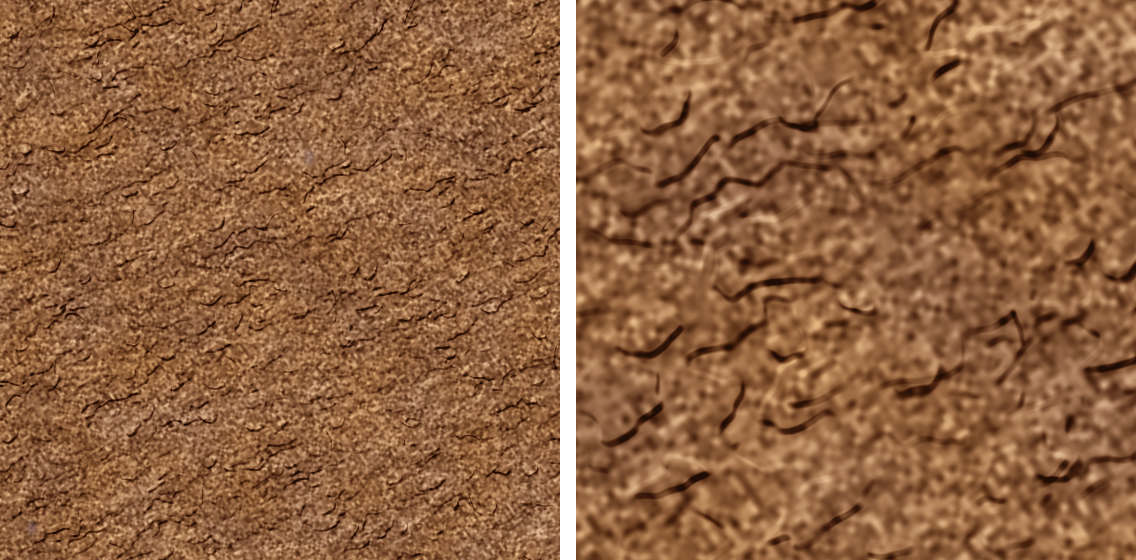
Left: the whole. Right: its middle third, enlarged.
A three.js fragment shader for this texture:

```glsl
// Dry brown soil: fine sandy grain over a lit, flaky relief of small clods.
// Terraced, warped noise gives the broken crusts; scattered stones, root
// hairs and greyish specks come from jittered cells. A tone ramp colours it.
varying vec2 vUv;

const vec3 PIT    = vec3(0.12, 0.05, 0.02);
const vec3 SHADOW = vec3(0.27, 0.12, 0.05);
const vec3 UMBER  = vec3(0.41, 0.24, 0.13);
const vec3 EARTH  = vec3(0.51, 0.33, 0.20);
const vec3 CLAY   = vec3(0.59, 0.40, 0.26);
const vec3 SAND   = vec3(0.66, 0.47, 0.32);
const vec3 STRAW  = vec3(0.74, 0.56, 0.40);
const vec3 GLINT  = vec3(0.88, 0.72, 0.54);
const vec3 SPECK  = vec3(0.50, 0.39, 0.41);
const vec2 TO_LIGHT = vec2(-0.45, 0.89);

float hash(vec2 p) {
  vec3 q = fract(vec3(p.xyx) * 0.1031);
  q += dot(q, q.yzx + 33.33);
  return fract((q.x + q.y) * q.z);
}

vec2 rotate(vec2 p, float angle) {
  float c = cos(angle), s = sin(angle);
  return vec2(c * p.x + s * p.y, c * p.y - s * p.x);
}

float valueNoise(vec2 p) {
  vec2 i = floor(p), f = fract(p);
  vec2 u = f * f * (3.0 - 2.0 * f);
  float lower = mix(hash(i), hash(i + vec2(1.0, 0.0)), u.x);
  float upper = mix(hash(i + vec2(0.0, 1.0)), hash(i + 1.0), u.x);
  return mix(lower, upper, u.y) - 0.5;
}

float slopeAt(vec2 cell, vec2 offset) {
  float angle = 6.2832 * hash(cell + 71.0);
  return dot(vec2(cos(angle), sin(angle)), offset);
}

float gradientNoise(vec2 p) {
  vec2 i = floor(p), f = fract(p), x = vec2(1.0, 0.0);
  vec2 u = f * f * f * (f * (f * 6.0 - 15.0) + 10.0);
  float lower = mix(slopeAt(i, f), slopeAt(i + x, f - x), u.x);
  float upper = mix(slopeAt(i + x.yx, f - x.yx), slopeAt(i + 1.0, f - 1.0), u.x);
  return mix(lower, upper, u.y);
}

// Rolling ground in x, broken crust plates in y.
vec2 relief(vec2 p) {
  vec2 q = rotate(p, 0.38) * vec2(0.75, 1.25) + 3.0;
  q += 0.012 * vec2(gradientNoise(q * 26.0), gradientNoise(q * 26.0 + 40.0));
  float ground = gradientNoise(q * 15.0) + 0.55 * gradientNoise(q * 33.0 + 9.0)
               + 0.30 * gradientNoise(q * 68.0 + 5.0);
  float plates = smoothstep(0.13, 0.23, ground) + smoothstep(-0.33, -0.23, ground);
  return vec2(ground, plates);
}

// Stone tone: lit face with a dark crescent on the side away from the light.
float stone(vec2 p, float cells, float share) {
  vec2 id = floor(p * cells);
  vec2 centre = 0.3 + 0.4 * vec2(hash(id + 11.0), hash(id + 23.0));
  vec2 d = (fract(p * cells) - centre) / cells;
  d += 0.004 * vec2(gradientNoise(p * 75.0), gradientNoise(p * 75.0 + 30.0));
  float radius = mix(0.006, 0.014, hash(id + 37.0));
  float turn = 0.4 + 1.6 * (hash(id + 43.0) - 0.5);
  vec2 squash = vec2(0.75, 1.35);
  float faceDist = length(rotate(d, turn) * squash) - radius;
  float shadeDist = length(rotate(d + TO_LIGHT * 0.0045, turn) * squash) - radius;
  float body = 1.0 - smoothstep(-0.0015, 0.0015, faceDist);
  float shade = (1.0 - smoothstep(-0.002, 0.002, shadeDist)) * (1.0 - body);
  return step(hash(id + 53.0), share) * (0.05 * body - 0.32 * shade);
}

// Thin bent root hair, as a coverage from 0 to 1.
float rootHair(vec2 p, float cells, float share) {
  vec2 id = floor(p * cells);
  vec2 d = (fract(p * cells) - 0.4 - 0.2 * hash(id + 61.0)) / cells;
  d = rotate(d, 3.1416 * hash(id + 67.0));
  float reach = mix(0.012, 0.028, hash(id + 73.0));
  float bend = 28.0 * (hash(id + 79.0) - 0.5);
  float away = abs(d.y - bend * d.x * d.x + 0.003 * gradientNoise(p * 60.0));
  float ends = 1.0 - smoothstep(reach * 0.6, reach, abs(d.x));
  return step(hash(id + 83.0), share) * ends * (1.0 - smoothstep(0.0004, 0.0022, away));
}

// Soft greyish blot, as a coverage from 0 to 1.
float speck(vec2 p, float cells, float share) {
  vec2 id = floor(p * cells);
  vec2 d = (fract(p * cells) - 0.3 - 0.4 * hash(id + 91.0)) / cells;
  float blot = 1.0 - smoothstep(0.004, 0.016, length(d * vec2(1.2, 0.8)));
  return step(hash(id + 97.0), share) * blot;
}

vec3 ramp(vec3 below, vec3 above, float tone) {
  return mix(below, above, clamp((tone - below.r) / (above.r - below.r), 0.0, 1.0));
}

vec3 soilColour(float tone) {
  vec3 c = ramp(PIT, SHADOW, tone);
  c = tone > SHADOW.r ? ramp(SHADOW, UMBER, tone) : c;
  c = tone > UMBER.r ? ramp(UMBER, EARTH, tone) : c;
  c = tone > EARTH.r ? ramp(EARTH, CLAY, tone) : c;
  c = tone > CLAY.r ? ramp(CLAY, SAND, tone) : c;
  c = tone > SAND.r ? ramp(SAND, STRAW, tone) : c;
  return tone > STRAW.r ? ramp(STRAW, GLINT, tone) : c;
}

void main() {
  vec2 p = vUv;
  // Relief lit from the upper left, with crusts that come and go.
  vec2 lit = relief(p) - relief(p + TO_LIGHT * 0.004);
  float crusty = smoothstep(-0.25, 0.35, gradientNoise(p * 8.0 + 17.0));
  float edge = max(lit.y, 0.0) * 0.09 + min(lit.y, 0.0) * 0.30;
  // Sandy grain, varying in strength from patch to patch.
  vec2 g = rotate(p, 0.6) + 2.0;
  float grain = 0.36 * valueNoise(g * 215.0) + 0.20 * gradientNoise(g * 120.0);
  grain *= 1.0 + 0.5 * gradientNoise(p * 22.0 + 50.0);
  float tone = 0.572 + grain + 0.28 * lit.x + edge * mix(0.35, 1.1, crusty);
  tone += 0.07 * gradientNoise(p * 5.0 + 7.0) + stone(p, 9.0, 0.4);
  tone += stone(p + 0.37, 14.0, 0.25) - 0.24 * rootHair(p + 0.21, 8.0, 0.4);
  vec3 colour = soilColour(tone);
  colour *= 1.0 + vec3(0.03, 0.0, -0.16) * gradientNoise(p * 10.0 + 31.0);
  gl_FragColor = vec4(mix(colour, SPECK, 0.5 * speck(p, 6.0, 0.06)), 1.0);
}
```
